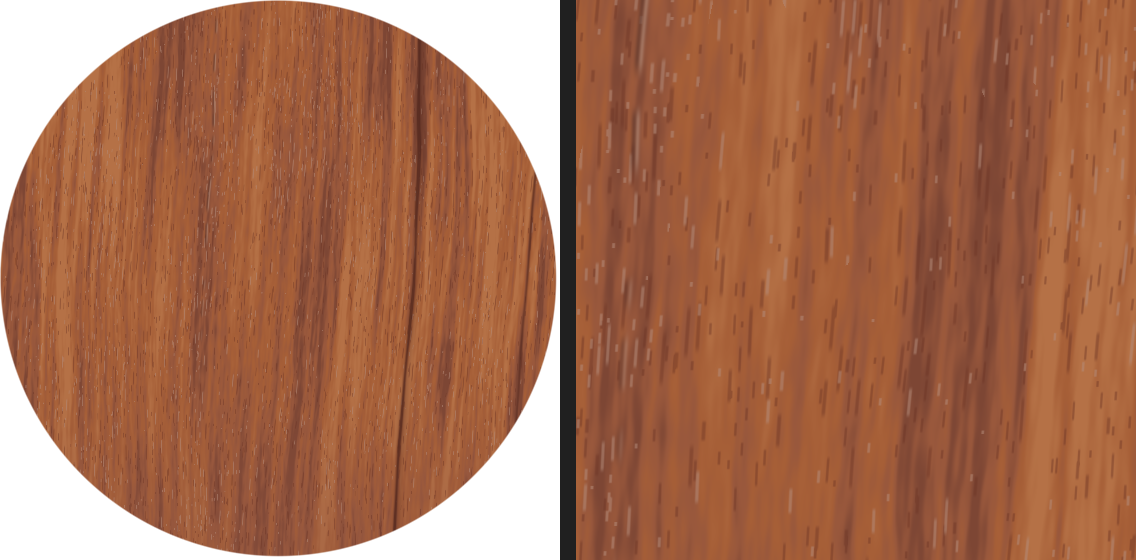
Left, the full canvas; right, a detail of the centre.
This texture is drawn by a WebGL 2 fragment shader. Its source:

```glsl
#version 300 es
precision highp float;

uniform vec2 u_resolution;
out vec4 fragColor;

float hash(vec2 cell) {
    uvec2 q = uvec2(ivec2(cell)) * uvec2(1597334677u, 3812015801u);
    uint h = (q.x ^ q.y) * 1597334677u;
    h = (h ^ (h >> 15)) * 2246822519u;
    return float((h ^ (h >> 13)) >> 8) / 16777216.0;
}

float slope(vec2 corner, vec2 offset) {
    float angle = 6.2832 * hash(corner);
    return dot(vec2(cos(angle), sin(angle)), offset);
}

float gradientNoise(vec2 p) {
    vec2 i = floor(p), f = p - i;
    vec2 u = f * f * f * (f * (f * 6.0 - 15.0) + 10.0);
    vec2 e = vec2(1.0, 0.0);
    float low = mix(slope(i, f), slope(i + e.xy, f - e.xy), u.x);
    float high = mix(slope(i + e.yx, f - e.yx), slope(i + e.xx, f - e.xx), u.x);
    return mix(low, high, u.y);
}

// Short vertical strokes, at most one per cell, with staggered columns
float strokes(vec2 p, vec2 cells, float density, float seed) {
    p *= cells;
    p.y += 17.0 * hash(vec2(floor(p.x), seed));
    vec2 cell = floor(p), f = p - cell;
    float center = mix(0.3, 0.7, hash(cell + seed));
    float halfLength = mix(0.1, 0.45, hash(cell + seed + 31.0));
    float across = 1.0 - smoothstep(0.05, 0.28, abs(f.x - center));
    float along = 1.0 - smoothstep(halfLength * 0.6, halfLength, abs(f.y - 0.5));
    return across * along * step(hash(cell + seed + 67.0), density);
}

float ridge(float distance, float width) {
    return exp(-distance * distance / (width * width));
}

vec3 woodColor(float tone) {
    vec3 color = mix(vec3(0.49, 0.275, 0.205), vec3(0.60, 0.345, 0.235), smoothstep(-0.05, 0.35, tone));
    color = mix(color, vec3(0.65, 0.37, 0.215), smoothstep(0.3, 0.62, tone));
    return mix(color, vec3(0.71, 0.445, 0.275), smoothstep(0.55, 1.1, tone));
}

vec3 wood(vec2 p) {
    // Leaning, gently wavering grain coordinates
    float waver = 0.022 * gradientNoise(p * vec2(4.0, 1.7) + 8.3)
                + 0.004 * gradientNoise(p * vec2(16.0, 7.0) + 3.1);
    vec2 grain = vec2(p.x - 0.045 * (p.y - 0.5) + waver, p.y);

    // Streaks from broad bands down to single fibres
    float coarse = mix(0.6, 1.0, smoothstep(0.08, 0.3, abs(p.x - 0.45)));
    float tone = 0.6;
    tone += 0.65 * gradientNoise(grain * vec2(9.0, 1.1) + 5.4);
    tone += 0.70 * gradientNoise(grain * vec2(31.0, 1.6) + 21.7);
    tone += 0.75 * coarse * gradientNoise(grain * vec2(77.0, 2.7) + 43.2);
    tone += 0.55 * coarse * gradientNoise(grain * vec2(149.0, 5.3) + 71.9);
    tone += 0.25 * gradientNoise(grain * vec2(230.0, 34.0) + 13.6);

    // Wide dark bands of heartwood
    tone -= 0.38 * ridge(grain.x - 0.535, 0.035);
    tone -= 0.28 * ridge(grain.x - 0.26, 0.022);
    vec3 color = woodColor(tone);
    color = mix(color, vec3(0.56, 0.33, 0.26), 0.3 * smoothstep(0.35, 0.0, p.y));

    // Dark pores
    float pores = strokes(grain, vec2(170.0, 24.0), 0.22, 5.0)
                + strokes(grain, vec2(230.0, 48.0), 0.18, 19.0);
    color = mix(color, vec3(0.42, 0.20, 0.14), 0.42 * min(pores, 1.0));

    // Pale mineral flecks, gathered in patches
    float patches = smoothstep(-0.1, 0.35, gradientNoise(grain * vec2(11.0, 2.6) + 37.5));
    float flecks = strokes(grain, vec2(190.0, 30.0), 0.05 + 0.22 * patches, 83.0)
                 + strokes(grain, vec2(210.0, 90.0), 0.03 + 0.12 * patches, 47.0);
    color = mix(color, vec3(0.70, 0.54, 0.47), 0.55 * min(flecks, 1.0));

    // Dark seams that thin out along their length
    float fade = 0.75 + 0.7 * gradientNoise(vec2(grain.x * 3.0, p.y * 6.0));
    float seam = ridge(grain.x - 0.735, 0.0028) + 0.35 * ridge(grain.x - 0.738, 0.008);
    seam += 0.75 * ridge(grain.x - 0.937, 0.0024);
    color = mix(color, vec3(0.33, 0.16, 0.12), clamp(seam * fade, 0.0, 0.85));

    // Broken hairline crack with a pale rim
    float crack = grain.x - 0.368;
    float broken = smoothstep(-0.15, 0.2, gradientNoise(vec2(4.7, p.y * 29.0)))
                 * smoothstep(0.2, 0.6, p.y);
    color = mix(color, vec3(0.36, 0.21, 0.17), 0.6 * broken * ridge(crack, 0.0016));
    return mix(color, vec3(0.72, 0.58, 0.51), 0.5 * broken * ridge(crack - 0.002, 0.0012));
}

void main() {
    vec2 p = gl_FragCoord.xy / u_resolution;
    float pixel = 1.0 / min(u_resolution.x, u_resolution.y);

    // Round board on a white ground
    float rim = length(p - vec2(0.497, 0.503)) - 0.496;
    float board = 1.0 - smoothstep(-pixel, pixel, rim);
    fragColor = vec4(mix(vec3(1.0), wood(p), board), 1.0);
}
```
